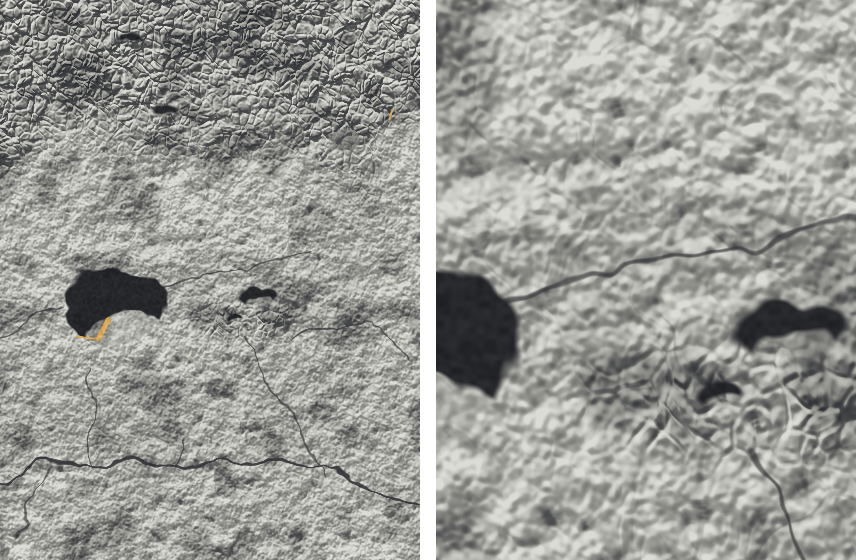
Left, the full canvas; right, a detail of the centre.
A Shadertoy shader for this texture:

```glsl
// Weathered grey rock in hard sunlight: crumbled top, shaded hollows, thin cracks and a dry straw.
#define SUN vec2(-0.36, 0.93)
#define GRAIN_SCALE 24.0
#define SHARD_SCALE 25.0
#define RELIEF 3.2
#define BASE_TONE 0.685
#define SPECKLE 0.15
#define SHADOW_TONE 0.17
#define CRACK_WIDTH 0.0019
#define STRAW_COLOUR vec3(0.86, 0.66, 0.34)

float hash(vec2 p) {
    vec3 q = fract(vec3(p.xyx) * 0.1031);
    q += dot(q, q.yzx + 33.33);
    return fract((q.x + q.y) * q.z);
}

float noise(vec2 p) {
    vec2 i = floor(p), f = fract(p);
    f = f * f * (3.0 - 2.0 * f);
    return mix(mix(hash(i), hash(i + vec2(1, 0)), f.x),
               mix(hash(i + vec2(0, 1)), hash(i + vec2(1, 1)), f.x), f.y);
}

float fbm(vec2 p) {
    float sum = 0.0, amp = 0.5;
    for (int i = 0; i < 4; i++) {
        sum += amp * noise(p);
        p = mat2(1.6, 1.2, -1.2, 1.6) * p + 17.3;
        amp *= 0.62;
    }
    return sum;
}

vec2 warp(vec2 p, float scale) {
    return vec2(noise(p * scale), noise(p * scale + 41.7)) - 0.5;
}

// Broken plates of random height with gaps between them
float shards(vec2 p) {
    vec2 cell = floor(p);
    float nearest = 9.0, second = 9.0, level = 0.0;
    for (int y = -1; y <= 1; y++)
    for (int x = -1; x <= 1; x++) {
        vec2 c = cell + vec2(x, y);
        float d = length(c + vec2(hash(c), hash(c + 57.0)) - p);
        if (d < nearest) { second = nearest; nearest = d; level = hash(c + 113.0); }
        else second = min(second, d);
    }
    return smoothstep(0.0, 0.35, second - nearest) * (0.35 + 0.65 * level);
}

// Crumbling: strong along the top, local around the small hollow
float roughness(vec2 p) {
    float edge = p.y + 0.3 * (noise(p * 6.0) - 0.5) + 0.24 * abs(p.x - 0.5);
    float top = smoothstep(0.98, 1.3, edge);
    float rubble = 0.5 * (1.0 - smoothstep(0.4, 1.2, length((p - vec2(0.58, 0.57)) / vec2(0.15, 0.05))));
    return 0.10 + 0.85 * max(top, rubble);
}

float height(vec2 p) {
    vec2 w = p + 0.02 * warp(p, 32.0);
    float plates = 0.5 * shards(w * SHARD_SCALE) + 0.4 * shards(w * SHARD_SCALE * 2.1 + 7.0);
    return fbm(p * GRAIN_SCALE) + roughness(p) * plates;
}

float segment(vec2 p, vec2 a, vec2 b) {
    vec2 ab = b - a;
    return length(p - a - ab * clamp(dot(p - a, ab) / dot(ab, ab), 0.0, 1.0));
}

// Hollows: x = covered area, y = shaded part
vec2 hollows(vec2 p) {
    vec4 pits[5] = vec4[5](vec4(0.27, 0.605, 0.118, 0.09), vec4(0.61, 0.622, 0.043, 0.025),
        vec4(0.56, 0.575, 0.014, 0.012), vec4(0.39, 1.07, 0.03, 0.014), vec4(0.31, 1.24, 0.03, 0.013));
    vec2 result = vec2(0.0);
    for (int i = 0; i < 5; i++) {
        vec2 r = pits[i].zw;
        vec2 q = p + 0.45 * r.y * warp(p, 0.9 / r.x) + 0.014 * warp(p, 55.0) - pits[i].xy;
        float blur = 0.003 / r.y;
        float inside = 1.0 - smoothstep(-blur, blur, length(q / r) - 1.0);
        float shade = smoothstep(-blur, blur, length((q + SUN * r.y * 1.15) / r) - 1.0);
        result = max(result, inside * vec2(1.0, shade));
    }
    return result;
}

float cracks(vec2 p) {
    vec4 lines[10] = vec4[10](vec4(0.215, 0.23, 0.222, 0.46), vec4(0.59, 0.52, 0.64, 0.42),
        vec4(0.64, 0.42, 0.72, 0.3), vec4(0.72, 0.3, 0.78, 0.2), vec4(0.7, 0.53, 0.88, 0.57),
        vec4(0.88, 0.57, 0.97, 0.49), vec4(0.37, 0.65, 0.74, 0.74), vec4(0.115, 0.22, 0.04, 0.06),
        vec4(0.0, 0.54, 0.15, 0.6), vec4(0.42, 0.23, 0.43, 0.29));
    vec2 q = p + 0.03 * warp(p, 14.0) + 0.009 * warp(p, 60.0);
    float width = CRACK_WIDTH * (0.3 + 1.2 * noise(p * 28.0));
    float thin = 9.0;
    for (int i = 0; i < 10; i++) thin = min(thin, segment(q, lines[i].xy, lines[i].zw));
    float path = 0.23 - 0.095 * smoothstep(0.72, 1.0, p.x) - 0.05 * (1.0 - smoothstep(0.0, 0.1, p.x));
    float wide = abs(q.y - path);
    float hair = abs(fbm(p * 5.0 + 3.0) - 0.5) * 0.12 + 0.003 * (1.0 - smoothstep(0.3, 0.5, noise(p * 7.0)));
    float dark = 0.75 * (1.0 - smoothstep(width * 0.4, width + 0.0016, thin));
    dark = max(dark, 1.0 - smoothstep(width, width * 1.7 + 0.0016, wide));
    return max(dark, 0.22 * (1.0 - smoothstep(0.0004, 0.002, hair)));
}

void mainImage(out vec4 fragColor, in vec2 fragCoord) {
    vec2 p = fragCoord / iResolution.x;
    float rough = roughness(p), h = height(p);

    // Sunlit relief and short thrown shadows
    float slope = (h - height(p + SUN * 0.004)) * RELIEF, rise = 0.0;
    for (int i = 1; i <= 4; i++) {
        float t = float(i) * 0.0042;
        rise = max(rise, height(p + SUN * t) - h - t * 12.0);
    }
    float thrown = smoothstep(0.04, 0.25, rise);
    vec2 hollow = hollows(p);
    float relief = slope / (1.0 + 2.6 * abs(slope)) * (1.0 - 0.5 * hollow.x);
    float speckle = SPECKLE * (noise(p * 190.0) - 0.5);
    float stains = 0.16 * smoothstep(0.58, 0.8, noise(p * 17.0 + 5.0)) + 0.1 * (noise(p * 6.0) - 0.5);
    float tone = BASE_TONE + relief + speckle - stains - 0.11 * rough;

    // Embedded pebble
    float pebble = length((p - vec2(0.82, 1.0) + 0.012 * warp(p, 40.0)) / vec2(0.034, 0.028));
    tone = mix(tone, 0.47 + 0.4 * relief + speckle, 1.0 - smoothstep(0.92, 1.03, pebble));

    // Shadows and cracks
    tone = mix(tone, SHADOW_TONE + 0.08, 0.8 * thrown);
    tone = mix(tone, SHADOW_TONE, 0.85 * cracks(p));
    tone = mix(tone, SHADOW_TONE - 0.02 + 0.12 * relief + 0.3 * speckle, hollow.y);
    tone = clamp(tone, 0.1, 0.86);
    vec3 colour = tone + mix(vec3(-0.008, 0.0, 0.014), vec3(0.004, 0.004, -0.016), smoothstep(0.15, 0.6, tone));

    // Straw in the large hollow and a pale twig
    float straw = min(segment(p, vec2(0.182, 0.532), vec2(0.235, 0.526)) + 0.002,
                      segment(p, vec2(0.235, 0.528), vec2(0.258, 0.572)) - 0.002);
    straw = min(straw, segment(p, vec2(0.928, 1.05), vec2(0.934, 1.072)) + 0.002);
    colour = mix(colour, STRAW_COLOUR + speckle, 1.0 - smoothstep(0.003, 0.005, straw));
    fragColor = vec4(colour, 1.0);
}
```
